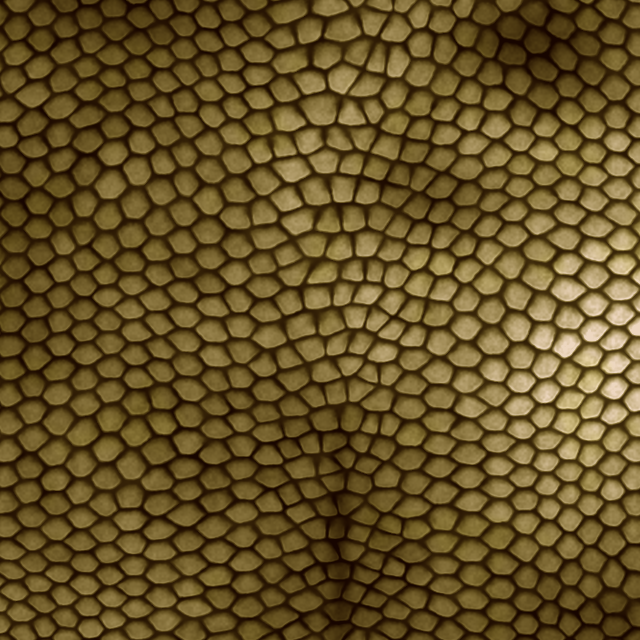
This texture is drawn by a WebGL 2 fragment shader. Its source:

```glsl
#version 300 es
precision highp float;

uniform vec2 u_resolution;
out vec4 fragColor;

#define SEAM_X 0.53         // axis the rows bend around
#define COLUMNS 25.5        // scales per unit width
#define ROWS 24.0           // scales per unit height
#define ROW_SLOPE 0.47      // tilt of the rows away from the seam
#define STRETCH 1.25        // flattens the scales into lozenges
#define JITTER 0.24         // irregularity away from the seam
#define SEAM_JITTER 0.26    // additional irregularity at the seam
#define GROOVE 0.13         // width of the dark gaps
#define SHADOW 0.42         // reach of the shade under the scale above
#define GROOVE_TONE 0.15
#define SCALE_TONE 0.56
#define GRAIN 0.06

vec2 hash22(vec2 p) {
    vec3 q = fract(vec3(p.xyx) * vec3(0.1031, 0.1030, 0.0973));
    q += dot(q, q.yzx + 33.33);
    return fract((q.xx + q.yz) * q.zy);
}

float valueNoise(vec2 p) {
    vec2 i = floor(p), f = fract(p);
    f = f * f * (3.0 - 2.0 * f);
    float low = mix(hash22(i).x, hash22(i + vec2(1, 0)).x, f.x);
    float high = mix(hash22(i + vec2(0, 1)).x, hash22(i + vec2(1, 1)).x, f.x);
    return mix(low, high, f.y);
}

float fbm(vec2 p) {
    return 0.55 * valueNoise(p) + 0.3 * valueNoise(p * 2.1 + 17.0)
         + 0.15 * valueNoise(p * 4.3 + 41.0);
}

float smoothMin(float a, float b, float k) {
    float h = max(k - abs(a - b), 0.0) / k;
    return min(a, b) - 0.25 * h * h * k;
}

// Soft elliptical spot, 1 at its centre
float spot(vec2 p, vec2 centre, vec2 radius) {
    vec2 d = (p - centre) / radius;
    return exp(-dot(d, d));
}

// Lattice position (xy) and local row slope (z): arches over the seam
vec3 skinSpace(vec2 p) {
    float x = p.x - SEAM_X;
    float bend = sqrt(x * x + mix(0.0006, 0.009, smoothstep(0.1, 0.6, p.y)));
    float h = p.y + ROW_SLOPE * bend;
    vec2 uv = vec2(COLUMNS * x, ROWS * h - 1.4 * exp(-4.0 * h));
    vec2 drift = vec2(valueNoise(p * 5.0), valueNoise(p * 5.0 + 31.0)) - 0.5;
    return vec3(uv + drift * vec2(0.9, 0.8), ROW_SLOPE * x / bend);
}

vec2 scaleCentre(vec2 cell, float jitter, float stagger) {
    vec2 offset = (hash22(cell + 100.0) - 0.5) * jitter;
    return cell + vec2(stagger * mod(cell.y, 2.0), 0.0) + offset;
}

// Colour ramp from brown groove to pale horn
vec3 hornColour(float t) {
    t = clamp(t, 0.09, 0.93);
    return max(vec3(t, 0.98 * t - 0.07, 0.88 * t * t - 0.01), 0.0);
}

void main() {
    vec2 p = gl_FragCoord.xy / u_resolution.y;
    vec3 skin = skinSpace(p);
    vec2 uv = skin.xy, base = floor(uv + 0.5);
    // Shear from lattice steps to steps on the canvas
    mat2 toCanvas = mat2(1.0, -skin.z * STRETCH, 0.0, STRETCH * COLUMNS / ROWS);
    float seam = exp(-pow((p.x - SEAM_X) / 0.1, 2.0));
    float jitter = JITTER + SEAM_JITTER * seam;
    float stagger = 0.5 * seam;

    // Nearest scale
    vec2 nearest = vec2(0.0), nearestCell = base;
    float best = 1e5;
    for (int j = -2; j <= 2; j++)
    for (int i = -2; i <= 2; i++) {
        vec2 cell = base + vec2(i, j);
        vec2 d = toCanvas * (scaleCentre(cell, jitter, stagger) - uv);
        if (dot(d, d) < best) { best = dot(d, d); nearest = d; nearestCell = cell; }
    }

    // Rounded distance to its border
    float edge = 2.0;
    for (int j = -2; j <= 2; j++)
    for (int i = -2; i <= 2; i++) {
        vec2 cell = nearestCell + vec2(i, j);
        if (i == 0 && j == 0) continue;
        vec2 d = toCanvas * (scaleCentre(cell, jitter, stagger) - uv);
        edge = smoothMin(edge, dot(0.5 * (nearest + d), normalize(d - nearest)), 0.16);
    }
    edge += 0.09 * (fbm(p * 80.0) - 0.5);

    // Relief: wide shade on the upper side, crisp lit lower rim
    vec2 local = -nearest;
    vec2 rnd = hash22(nearestCell + 57.0);
    float upper = smoothstep(-0.35, 0.4, local.y - 0.5 * skin.z * local.x);
    float body = smoothstep(-0.01, GROOVE * mix(0.95, 1.45, upper), edge);
    float shade = 1.0 - smoothstep(0.0, SHADOW, edge);
    float rim = smoothstep(0.06, 0.12, edge) * (1.0 - smoothstep(0.12, 0.22, edge));
    float tone = SCALE_TONE + 0.08 * (rnd.x - 0.5) - 0.08 * local.y;
    tone *= 1.0 - shade * mix(0.14, 0.52, upper);
    tone += rim * 0.07 * (1.0 - upper);
    tone += GRAIN * 2.0 * (fbm(p * 75.0) - 0.5) + GRAIN * (valueNoise(p * 240.0) - 0.5);

    // Broad light and folds
    float light = 0.96 + 0.46 * (fbm(p * 3.5 + 7.0) - 0.5);
    light += 0.52 * spot(p, vec2(1.0, 0.5), vec2(0.18, 0.20));
    light += 0.28 * spot(p, vec2(0.85, 0.36), vec2(0.20, 0.20));
    light += 0.28 * spot(p, vec2(0.82, 0.77), vec2(0.16, 0.06));
    light += 0.14 * spot(p, vec2(0.48, 0.58), vec2(0.28, 0.20));
    light -= 0.32 * spot(p, vec2(0.66, 0.71), vec2(0.09, 0.09));
    light -= 0.32 * spot(p, vec2(0.82, 0.94), vec2(0.15, 0.07));
    light -= 0.30 * spot(p, vec2(0.15, 1.0), vec2(0.25, 0.08));
    light -= 0.40 * spot(p, vec2(0.95, 0.0), vec2(0.25, 0.14));
    light -= 0.24 * spot(p, vec2(0.52, 0.0), vec2(0.22, 0.22));
    light -= 0.14 * spot(p, vec2(0.0, 0.7), vec2(0.12, 0.3));
    float crease = spot(p, vec2(SEAM_X + 0.012 * (fbm(p * 14.0) - 0.5), 0.13), vec2(0.018, 0.2));
    light -= 0.3 * crease;

    // Gaps vary from deep and dark to shallow
    float depth = fbm(p * 28.0) - 0.5;
    float groove = GROOVE_TONE * mix(0.5, 1.6, light - 0.4) + 0.16 * depth;
    vec3 colour = hornColour(mix(groove, tone * light, body));
    float yellow = smoothstep(0.55, 0.8, fbm(p * 12.0 + 3.0)) * body;
    colour *= mix(vec3(1.0), vec3(0.98, 1.0, 0.75), yellow * 0.5);
    fragColor = vec4(colour, 1.0);
}
```
